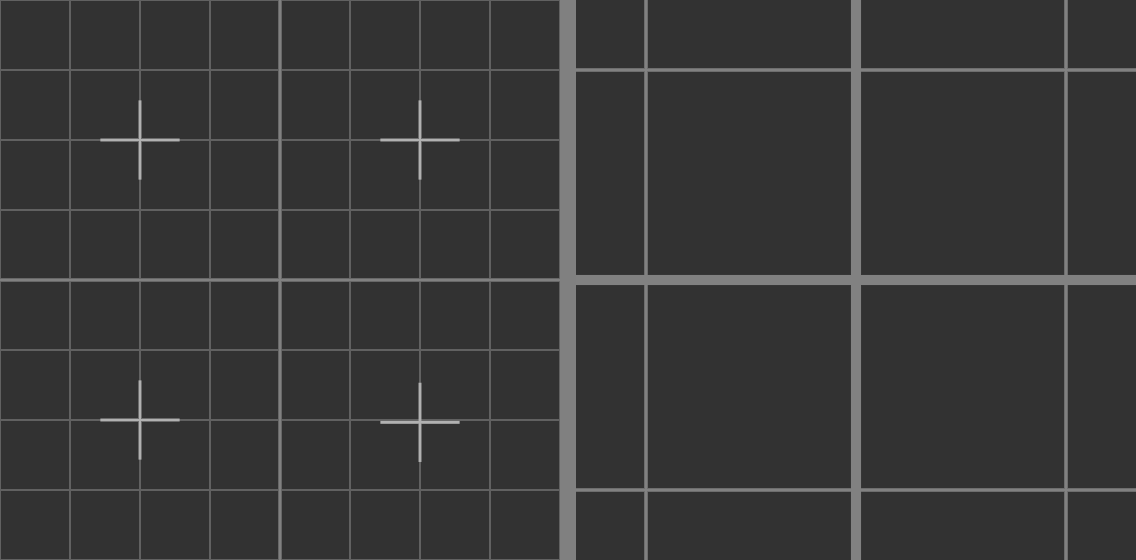
Left, the full canvas; right, a detail of the centre.
Write a three.js fragment shader that draws this pattern.

```glsl
varying vec2 vUv;

const float CELLS = 8.0;            // thin grid cells per side
const float PANELS = 2.0;           // panels per side, one cross in each
const float THIN_WIDTH = 0.0021;
const float MAJOR_WIDTH = 0.0060;
const float CROSS_WIDTH = 0.0052;
const float CROSS_LENGTH = 0.1415;
const vec2 CROSS_NUDGE = vec2(0.0, -0.0042);  // shift of the odd cross
const vec2 NUDGED_PANEL = vec2(1.0, 0.0);

const vec3 BASE_COLOR = vec3(0.198);
const vec3 LINE_COLOR = vec3(0.505);
const vec3 CROSS_COLOR = vec3(0.695);

// Share of each pixel axis covered by a centred band of the given width
vec2 bandCoverage(vec2 offset, vec2 width, vec2 pixel) {
  vec2 high = min(offset + 0.5 * pixel, 0.5 * width);
  vec2 low = max(offset - 0.5 * pixel, -0.5 * width);
  return clamp((high - low) / pixel, 0.0, 1.0);
}

float eitherAxis(vec2 coverage) {
  return max(coverage.x, coverage.y);
}

float crossCoverage(vec2 offset, vec2 pixel) {
  vec2 thickness = bandCoverage(offset, vec2(CROSS_WIDTH), pixel);
  vec2 reach = bandCoverage(offset, vec2(CROSS_LENGTH), pixel);
  return eitherAxis(thickness * reach.yx);
}

void main() {
  vec2 pixel = max(fwidth(vUv), vec2(1e-5));

  // Thin grid, wrapping across the canvas edges
  vec2 gridOffset = (fract(vUv * CELLS + 0.5) - 0.5) / CELLS;
  float thin = eitherAxis(bandCoverage(gridOffset, vec2(THIN_WIDTH), pixel));

  // Heavy lines through the middle
  float major = eitherAxis(bandCoverage(vUv - 0.5, vec2(MAJOR_WIDTH), pixel));

  // One cross at the centre of each panel
  vec2 panel = min(floor(vUv * PANELS), PANELS - 1.0);
  vec2 panelCenter = (panel + 0.5) / PANELS;
  float nudged = 1.0 - step(0.5, distance(panel, NUDGED_PANEL));
  float marker = crossCoverage(vUv - panelCenter - CROSS_NUDGE * nudged, pixel);

  vec3 color = mix(BASE_COLOR, LINE_COLOR, max(thin, major));
  color = mix(color, CROSS_COLOR, marker);
  gl_FragColor = vec4(color, 1.0);
}
```
